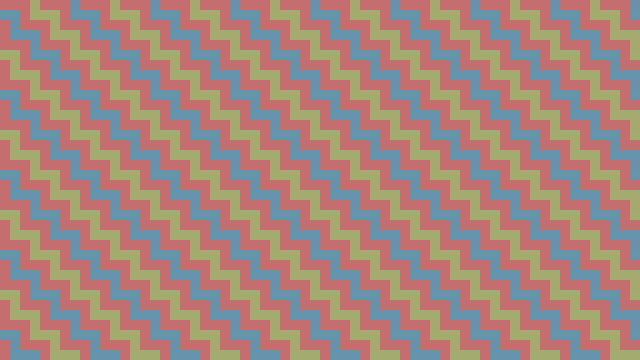
Write a Shadertoy shader that draws this pattern.

```glsl
// Diagonal staircase stripes in olive and blue descending over a rose ground.

const float ROWS = 36.0;        // square cells down the canvas
const float PERIOD = 8.0;       // cells across between stairs of one colour
const vec2 STEP_SIZE = vec2(2.0, 2.0);   // cells moved by each stair step

const vec3 ROSE = vec3(0.77, 0.43, 0.44);
const vec3 OLIVE_TREAD = vec3(0.64, 0.67, 0.43);
const vec3 OLIVE_RISER = vec3(0.65, 0.66, 0.43);
const vec3 BLUE_TREAD = vec3(0.40, 0.58, 0.68);
const vec3 BLUE_RISER = vec3(0.42, 0.57, 0.66);

// Smoothed coverage of a box that repeats horizontally.
float boxCoverage(vec2 p, vec2 center, vec2 halfSize, float pixel) {
    vec2 offset = p - center;
    offset.x = mod(offset.x + 0.5 * PERIOD, PERIOD) - 0.5 * PERIOD;
    vec2 edge = clamp(0.5 + (halfSize - abs(offset)) / pixel, 0.0, 1.0);
    return edge.x * edge.y;
}

// Coverage of a staircase: x holds its wide treads, y its single-cell risers.
vec2 stairCoverage(vec2 p, float startColumn, float pixel) {
    vec2 coverage = vec2(0.0);
    float nearest = floor(p.y / STEP_SIZE.y);
    for (int i = -1; i <= 1; i++) {
        vec2 corner = (nearest + float(i)) * STEP_SIZE + vec2(startColumn, 0.0);
        coverage.x += boxCoverage(p, corner + vec2(1.5, 1.5), vec2(1.5, 0.5), pixel);
        coverage.y += boxCoverage(p, corner + vec2(0.5, 0.5), vec2(0.5), pixel);
    }
    return coverage;
}

// Lays the tread and riser colours over a ground colour.
vec3 paintStair(vec3 ground, vec2 coverage, vec3 tread, vec3 riser) {
    return ground + (tread - ROSE) * coverage.x + (riser - ROSE) * coverage.y;
}

void mainImage(out vec4 fragColor, in vec2 fragCoord) {
    // Cell coordinates, counted from the upper left.
    float pixel = ROWS / iResolution.y;
    vec2 p = vec2(fragCoord.x, iResolution.y - fragCoord.y) * pixel;

    vec2 olive = stairCoverage(p, 3.0, pixel);
    vec2 blue = stairCoverage(p, 7.0, pixel);

    vec3 color = paintStair(ROSE, olive, OLIVE_TREAD, OLIVE_RISER);
    color = paintStair(color, blue, BLUE_TREAD, BLUE_RISER);
    fragColor = vec4(color, 1.0);
}
```
